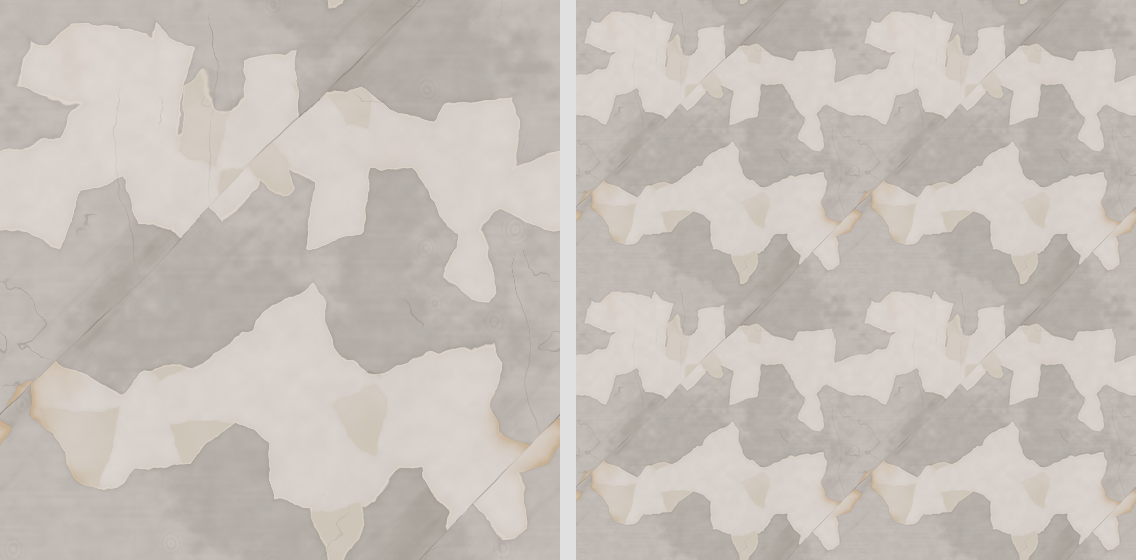
Left, the tile; right, the same tile 2 across and 2 down.
A three.js fragment shader for this texture:

```glsl
// Weathered wall: torn pale paper sheets peeling off grey plaster, with stains and cracks.
varying vec2 vUv;

#define SHEET vec3(0.849, 0.823, 0.802)
#define CREAM vec3(0.808, 0.774, 0.724)
#define OCHRE vec3(0.735, 0.600, 0.430)
#define PLASTER vec3(0.755, 0.729, 0.706)
#define DAMP vec3(0.708, 0.686, 0.659)
#define CRACK vec3(0.560, 0.525, 0.490)
#define CELLS 9.0
#define SCATTER 1.12
#define TEAR 0.065
#define FAULT 0.045
#define EDGE 0.0009
#define TAU 6.2831853

float hash(vec2 p) {
  return fract(sin(dot(p, vec2(127.1, 311.7))) * 43758.5453);
}

// Whole-number wrap; the half step keeps rounding errors off the seam.
vec2 wrap(vec2 i, vec2 n) {
  return floor(mod(i + 0.5, n));
}

// Value noise with n whole repeats across the canvas.
float noise(vec2 p, vec2 n) {
  vec2 q = p * n, i = floor(q), f = fract(q);
  f = f * f * (3.0 - 2.0 * f);
  vec2 a = wrap(i, n), b = wrap(i + 1.0, n);
  return mix(mix(hash(a), hash(vec2(b.x, a.y)), f.x),
             mix(hash(vec2(a.x, b.y)), hash(b), f.x), f.y);
}

float fbm(vec2 p, vec2 n) {
  float sum = 0.0, amp = 0.5;
  for (int k = 0; k < 5; k++) {
    sum += amp * noise(p, n);
    p += vec2(0.37, 0.19);
    n *= 2.0;
    amp *= 0.5;
  }
  return sum / 0.97;
}

// Broad bands that decide where sheets survive.
float coverage(vec2 p) {
  float bands = cos(2.0 * TAU * (p.y - 0.38 + 0.04 * sin(TAU * p.x)));
  return 0.6 * bands - 0.32 * cos(TAU * (p.x - 0.42)) * (0.6 - 0.4 * cos(TAU * (p.y - 0.4)));
}

// Signed distance to torn edges, positive inside: nearest bare seed minus nearest covered seed.
float sheets(vec2 p, float n, float salt, float banding, float bias) {
  vec2 q = p * n, cell = floor(q);
  float covered = 2.2, bare = 2.2;
  for (int y = -2; y <= 2; y++) {
    for (int x = -2; x <= 2; x++) {
      vec2 c = cell + vec2(float(x), float(y));
      vec2 home = wrap(c, vec2(n)), id = home + salt;
      vec2 offset = 0.1 + 0.8 * vec2(hash(id), hash(id + 31.0));
      float reach = length(q - c - offset) + 0.35 * (hash(id + 57.0) - 0.5);
      float keep = banding * coverage((home + offset) / n) + SCATTER * (hash(id + 83.0) - 0.5) + bias;
      if (keep > 0.0) covered = min(covered, reach);
      else bare = min(bare, reach);
    }
  }
  return 0.5 * (bare - covered) / n;
}

// Faint concentric knots in scattered cells.
float knots(vec2 p) {
  vec2 n = vec2(7.0), q = p * n, id = wrap(floor(q), n);
  vec2 centre = 0.3 + 0.4 * vec2(hash(id + 5.0), hash(id + 11.0));
  float size = 0.16 + 0.14 * hash(id + 23.0);
  float r = length((fract(q) - centre) * vec2(1.0, 0.85)) + 0.12 * (fbm(p, vec2(14.0)) - 0.5);
  return step(0.65, hash(id + 17.0)) * sin(r * 110.0) * (1.0 - smoothstep(0.02, size, r));
}

float line(float d, float width) {
  return 1.0 - smoothstep(width * 0.4, width + EDGE, d);
}

void main() {
  // The shift keeps noise lattices and long torn edges off the canvas border.
  vec2 p = fract(vUv + vec2(0.317, 0.634));
  vec2 diagonal = vec2(p.x + p.y, p.y - p.x);
  float mottle = fbm(p, vec2(4.0));
  float fine = fbm(p + 0.41, vec2(40.0)) - 0.5;

  // Long diagonal fault: the sheets slip along it.
  float across = fract(diagonal.y - 0.57 + 0.03 * (fbm(p + 0.23, vec2(5.0)) - 0.5));
  float faultDist = 0.7 * min(across, 1.0 - across);
  vec2 torn = p + FAULT * (1.0 - smoothstep(0.0, 0.35, across));

  // Torn outlines: broad curves, then small nicks; islands added, windows cut out.
  torn += TEAR * (vec2(fbm(p + 0.13, vec2(6.0)), fbm(p + 0.67, vec2(6.0))) - 0.5);
  torn += 0.013 * (vec2(fbm(p, vec2(34.0)), fbm(p + 0.53, vec2(34.0))) - 0.5);
  float islands = sheets(torn, 11.0, 40.0, 0.0, -0.47);
  float windows = sheets(torn, 12.0, 70.0, 0.0, -0.51);
  float d = max(min(sheets(torn, CELLS, 0.0, 1.0, 0.0), -windows), islands);
  float under = sheets(torn + 0.03 * (mottle - 0.5), 8.0, 120.0, 0.0, -0.42);
  under = max(under, islands);
  float paper = smoothstep(-EDGE, EDGE, d);

  // Plaster: damp clouds, brushed grain, diagonal smears and knots.
  float damp = 1.0 - smoothstep(0.34, 0.48, mottle + 0.12 * fine);
  vec3 wall = mix(PLASTER, DAMP, damp);
  wall += 0.014 * (noise(p, vec2(9.0, 150.0)) - 0.5) + 0.05 * fine;
  float smear = smoothstep(0.5, 0.8, fbm(diagonal, vec2(3.0, 18.0))) * (1.0 - smoothstep(0.0, 0.2, faultDist));
  wall = mix(wall, CRACK, 0.28 * smear);
  wall += 0.014 * knots(p);
  wall -= 0.05 * exp(-max(-d, 0.0) / 0.003);

  // Paper: soft blotches, creamier layers and browned rims.
  vec3 sheet = SHEET + 0.03 * (mottle - 0.5) + 0.034 * fine;
  float faded = 0.5 + 0.5 * smoothstep(0.35, 0.6, fbm(p + 0.59, vec2(7.0)));
  sheet = mix(sheet, CREAM, faded * smoothstep(-EDGE, EDGE, under));
  sheet = mix(sheet, CREAM, 0.5 * exp(-abs(under) / 0.002));
  float rim = exp(-max(d, 0.0) / 0.006);
  float soak = smoothstep(0.54, 0.74, fbm(p + vec2(0.31, 0.77), vec2(3.0)));
  sheet = mix(sheet, CREAM, 0.6 * rim);
  sheet = mix(sheet, OCHRE, soak * (0.4 * rim + 0.4 * exp(-max(d, 0.0) / 0.03)));
  sheet += 0.03 * line(abs(d - 0.0015), 0.0008);

  vec3 colour = mix(wall, sheet, paper);

  // Broken fault line, upright hairlines and short wandering cracks.
  float worn = 0.15 + 0.6 * smoothstep(0.3, 0.7, noise(p, vec2(13.0)));
  colour = mix(colour, CRACK, worn * (1.0 - 0.4 * paper) * line(faultDist, 0.001));
  for (int k = 0; k < 4; k++) {
    float s = float(k);
    float bend = 0.1 * (fbm(p + 0.17 * s, vec2(5.0)) - 0.5);
    float gap = abs(fract(p.x + bend - hash(vec2(s, 3.0))) - 0.5);
    float shown = smoothstep(0.6, 0.85, noise(p + 0.29 * s, vec2(3.0, 9.0)));
    colour = mix(colour, CRACK, 0.5 * shown * line(gap, 0.0006) * (1.0 - 0.6 * paper));
  }
  float wander = abs(fbm(p + vec2(0.83, 0.27), vec2(6.0)) - 0.5) / 5.0;
  float brief = smoothstep(0.7, 0.85, noise(p + 0.47, vec2(11.0)));
  colour = mix(colour, CRACK, 0.4 * brief * line(wander, 0.0005) * (1.0 - 0.5 * paper));

  gl_FragColor = vec4(colour, 1.0);
}
```
